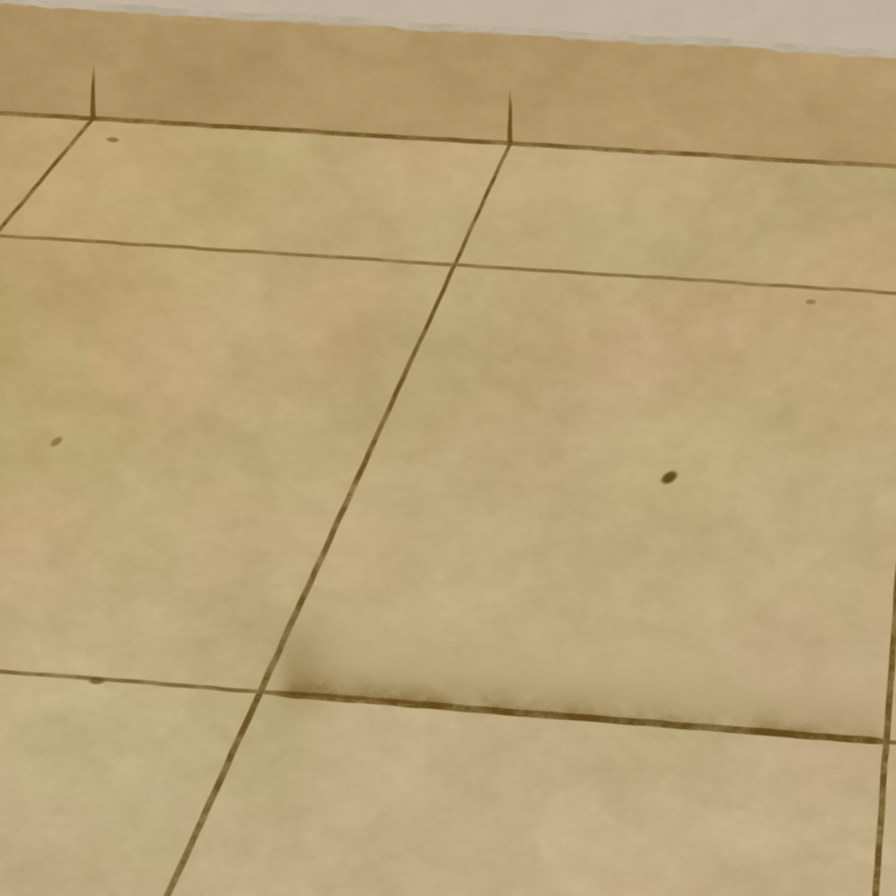
Write a three.js fragment shader that draws this texture.

```glsl
// Worn beige floor tiles in perspective, with a tiled skirting and a strip of wall.
varying vec2 vUv;

const vec3 FLOOR_FAR = vec3(0.728, 0.642, 0.462);
const vec3 FLOOR_NEAR = vec3(0.752, 0.672, 0.520);
const vec3 SKIRTING = vec3(0.685, 0.580, 0.400);
const vec3 WALL = vec3(0.755, 0.700, 0.625);
const vec3 GROUT = vec3(0.385, 0.290, 0.115);
const vec3 GRIME = vec3(0.480, 0.385, 0.200);
const float SOFT = 0.0016;

vec2 hash2(vec2 p) {
  vec3 q = fract(vec3(p.xyx) * vec3(0.1031, 0.1030, 0.0973));
  q += dot(q, q.yzx + 33.33);
  return fract((q.xx + q.yz) * q.zy);
}

// Cellular noise: random tones blended around jittered cell points, in -0.5..0.5.
float cellTone(vec2 p) {
  vec2 cell = floor(p);
  float tone = 0.0;
  float total = 0.0;
  for (int j = -1; j <= 1; j++) {
    for (int i = -1; i <= 1; i++) {
      vec2 id = cell + vec2(float(i), float(j));
      vec2 d = id + 0.2 + 0.6 * hash2(id) - p;
      float weight = exp(-4.0 * dot(d, d));
      tone += weight * hash2(id + 57.0).x;
      total += weight;
    }
  }
  return tone / total - 0.5;
}

float mottling(vec2 p) {
  float sum = 0.0;
  float amplitude = 0.5;
  for (int i = 0; i < 4; i++) {
    sum += amplitude * cellTone(p);
    p = mat2(0.8, 0.6, -0.6, 0.8) * p * 2.5 + 11.0;
    amplitude *= 0.65;
  }
  return sum;
}

// Height of a slightly falling line at x.
float slopeY(float x, float start, float fall) {
  return start - fall * x;
}

float stroke(float d, float width) {
  return 1.0 - smoothstep(width * 0.5 - SOFT, width * 0.5 + SOFT, abs(d));
}

float above(float d) {
  return smoothstep(-SOFT, SOFT, d);
}

// Elongated speck, tilted by the given angle.
float speck(vec2 p, vec2 centre, vec2 radius, float angle) {
  vec2 d = p - centre;
  float c = cos(angle);
  float s = sin(angle);
  d = vec2(c * d.x + s * d.y, c * d.y - s * d.x) / radius;
  return 1.0 - smoothstep(0.5, 1.3, length(d));
}

void main() {
  vec2 uv = vUv;
  float patches = mottling(uv * vec2(6.0, 8.0));
  float grain = mottling(uv * vec2(38.0, 52.0) + 20.0);
  float wobble = 0.0012 * cellTone(uv * 45.0);

  float wallD = uv.y - slopeY(uv.x, 0.996, 0.060) + 4.0 * wobble;
  float baseD = uv.y - slopeY(uv.x, 0.874, 0.060) + wobble;
  float backD = uv.y - slopeY(uv.x, 0.737, 0.064) + wobble;
  float frontD = uv.y - slopeY(uv.x, 0.251, 0.080) + wobble;
  float onFloor = 1.0 - above(baseD);

  // Receding seams fan out from the skirting; each continues as a short upright joint.
  float seams = 0.0;
  float joints = 0.0;
  float column = 0.0;
  for (int i = 0; i < 3; i++) {
    float k = float(i);
    float topX = 0.104 + 0.465 * k;
    float lean = 0.84 - 0.385 * k;
    float depth = slopeY(topX, 0.874, 0.060) - uv.y;
    float d = (uv.x - topX + lean * depth + wobble) / sqrt(1.0 + lean * lean);
    float width = mix(0.0040, 0.0072, smoothstep(0.05, 0.65, depth));
    seams = max(seams, stroke(d, width));
    column += step(0.0, d);
    float rise = clamp(-depth / 0.064, 0.0, 1.0);
    joints = max(joints, stroke(uv.x - topX + wobble, mix(0.0058, 0.0020, rise))
      * (1.0 - smoothstep(0.55, 1.0, rise)));
  }

  // Floor tiles with a small tone shift from tile to tile.
  float row = step(0.0, backD) + step(0.0, frontD);
  float tileTone = hash2(vec2(column, row) + 3.0).x - 0.5;
  vec3 color = mix(FLOOR_NEAR, FLOOR_FAR, smoothstep(0.05, 0.75, uv.y));
  color += 0.012 * tileTone + vec3(0.075, 0.075, 0.085) * patches + 0.045 * grain;
  color += vec3(-0.008, 0.006, -0.006) * cellTone(uv * 9.0 + 40.0) * 2.0;
  color.b -= 0.022 * (1.0 - smoothstep(0.0, 0.5, uv.x)) * smoothstep(0.1, 0.6, uv.y);

  // Dirt gathered along the front edge of the middle tile and in its corner.
  float middle = smoothstep(0.295, 0.33, uv.x) * (1.0 - smoothstep(0.97, 1.0, uv.x));
  float lift = max(frontD, 0.0);
  float dirt = exp(-lift * 48.0) * step(0.0, frontD) * middle;
  dirt *= clamp(0.55 + 1.6 * patches + 0.8 * grain, 0.0, 1.0);
  vec2 corner = (uv - vec2(0.33, 0.25)) / vec2(0.035, 0.050);
  dirt += 0.30 * exp(-dot(corner, corner)) * middle;
  color = mix(color, GRIME, clamp(dirt, 0.0, 0.85));

  // Grout: thin at the back, darker and wider under the dirty edge.
  float worn = clamp(0.85 + 0.9 * grain, 0.0, 1.0);
  float rows = 0.65 * worn * stroke(backD, 0.0038);
  rows = max(rows, mix(0.75, 1.0, middle) * worn * stroke(frontD, mix(0.0045, 0.0078, middle)));
  color = mix(color, GROUT, max(rows, 0.92 * worn * seams) * onFloor);

  // Chips and specks on the floor.
  float chips = speck(uv, vec2(0.747, 0.467), vec2(0.010, 0.0060), 0.55);
  chips = max(chips, 0.50 * speck(uv, vec2(0.063, 0.507), vec2(0.008, 0.004), 0.6));
  chips = max(chips, 0.55 * speck(uv, vec2(0.126, 0.844), vec2(0.007, 0.003), -0.1));
  chips = max(chips, 0.40 * speck(uv, vec2(0.905, 0.663), vec2(0.006, 0.003), 0.0));
  chips = max(chips, 0.70 * speck(uv, vec2(0.108, 0.240), vec2(0.009, 0.004), 0.0));
  color = mix(color, GROUT, chips);

  // Skirting, its joints and the line where it meets the floor.
  vec3 skirting = SKIRTING + 0.07 * patches + 0.04 * grain + 0.025 * (uv.x - 0.5);
  skirting = mix(skirting, GROUT, 0.9 * joints);
  color = mix(color, skirting, 1.0 - onFloor);
  float baseFade = 1.0 - 0.45 * smoothstep(0.88, 1.0, uv.x);
  color = mix(color, GROUT, 0.88 * worn * baseFade * stroke(baseD, 0.0050));

  // Wall strip with a rough pale bead along its lower edge.
  color = mix(color, WALL + 0.025 * grain, above(wallD));
  float bead = stroke(wallD - 0.003, 0.010) * clamp(0.45 + 2.0 * grain, 0.0, 1.0);
  color = mix(color, vec3(0.70, 0.65, 0.56), bead);

  gl_FragColor = vec4(color, 1.0);
}
```
